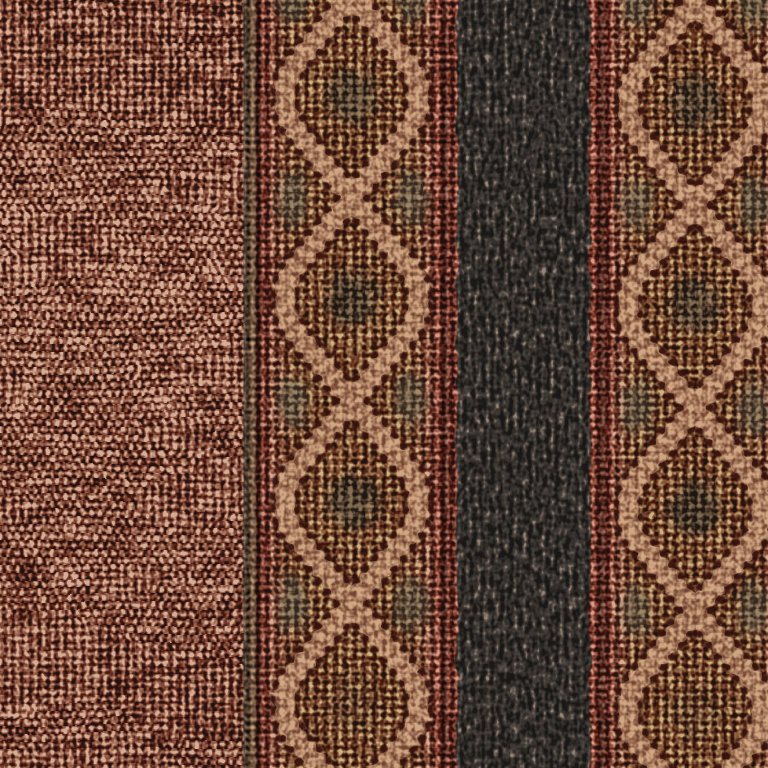
Give the GLSL for this texture, as a Shadertoy shader.

```glsl
// Woven cloth: a red streaked field, a charcoal stripe and two bordered panels,
// each with a crossing tan lattice around dark eyes. Thread relief and noise give
// a tone per stitch, and a ramp from black through rust to pale colours it.

float hash(vec2 p) {
    vec3 q = fract(vec3(p.xyx) * 0.1031);
    q += dot(q, q.yzx + 33.33);
    return fract((q.x + q.y) * q.z);
}

vec2 gradientAt(vec2 p) {
    float a = 6.2832 * hash(p);
    return vec2(cos(a), sin(a));
}

float gradientNoise(vec2 p) {
    vec2 i = floor(p), f = fract(p), e = vec2(0.0, 1.0);
    vec2 u = f * f * f * (f * (f * 6.0 - 15.0) + 10.0);
    float a = dot(gradientAt(i), f);
    float b = dot(gradientAt(i + e.yx), f - e.yx);
    float c = dot(gradientAt(i + e), f - e);
    float d = dot(gradientAt(i + 1.0), f - 1.0);
    return mix(mix(a, b, u.x), mix(c, d, u.x), u.y);
}

// Raised threads crossing at whole coordinates, with dark gaps between
float relief(vec2 g) {
    vec2 c = cos(6.2832 * g);
    return 0.58 * c.x + 0.42 * c.y;
}

// Loose fibres, finer than a stitch
float fuzz(vec2 p) {
    return gradientNoise(p * vec2(210.0, 190.0) + 5.5);
}

// Yarn colour by tone: black, deep rust, rust, rose, pale
vec3 yarn(float tone) {
    float t = clamp(tone, 0.0, 1.0) * 4.0;
    vec3 c = mix(vec3(0.11, 0.08, 0.08), vec3(0.29, 0.10, 0.06), clamp(t, 0.0, 1.0));
    c = mix(c, vec3(0.48, 0.26, 0.20), clamp(t - 1.0, 0.0, 1.0));
    c = mix(c, vec3(0.63, 0.43, 0.34), clamp(t - 2.0, 0.0, 1.0));
    return mix(c, vec3(0.84, 0.68, 0.59), clamp(t - 3.0, 0.0, 1.0));
}

// Plain weave with nearly level rows and short worn dashes along them
vec3 redField(vec2 p) {
    vec2 g = p * vec2(88.0, 100.0);
    g.y += 0.8 * gradientNoise(p * vec2(5.0, 11.0));
    float row = floor(g.y + 0.5);
    float middle = 1.0 - smoothstep(0.2, 0.42, abs(p.y - 0.52));
    float shifted = smoothstep(-0.05, 0.1, gradientNoise(p * vec2(5.0, 13.0) + 30.0) + 0.3 * middle - 0.15);
    g.x += 0.5 * mod(row, 2.0) * shifted;
    float streak = gradientNoise(vec2(p.x * 16.0, row * 0.73 + 0.3));
    float speck = hash(floor(g + 0.5)) - 0.5;
    float tone = 0.50 + 0.46 * relief(g) + 0.34 * streak + 0.30 * speck + 0.8 * fuzz(p);
    return yarn(tone + 0.06 * gradientNoise(p * 4.0 + 9.0) + 0.07 * middle);
}

// Charcoal stripe with thin grey vertical dashes
vec3 charcoal(vec2 p) {
    vec2 g = p * vec2(82.0, 84.0);
    float column = floor(g.x + 0.5);
    g.y += hash(vec2(column, 7.0));
    float speck = hash(floor(g + 0.5));
    float dash = gradientNoise(p * vec2(170.0, 62.0) + 3.3);
    float light = 0.36 + 0.34 * relief(g) + 1.2 * dash + 0.2 * speck + 0.7 * fuzz(p);
    vec3 c = mix(vec3(0.10, 0.095, 0.085), vec3(0.31, 0.28, 0.26), clamp(light, 0.0, 1.0));
    return mix(c, vec3(0.60, 0.52, 0.45), smoothstep(0.85, 1.5, light));
}

// Patterned panel; x runs from its centre line, drop shifts its repeats down
vec3 panel(vec2 p, float x, float drop) {
    vec2 g = p * vec2(79.0, 94.0);
    vec2 stitch = floor(g + 0.5);
    float speck = hash(stitch) - 0.5, h = relief(g), fibre = fuzz(p);
    float sx = abs(x);
    float v = (p.y - 0.082 + drop) / 0.264;
    float id = floor(v + 0.5);
    float w = (v - id) * 0.264;
    float s = 0.132 - abs(w);

    // Ground: rose columns between dark gaps, browner in the middle
    float tone = 0.49 + 0.44 * h + 0.22 * speck + 0.75 * fibre;
    vec3 c = yarn(tone);
    c = mix(c, c * vec3(0.95, 1.03, 0.87), 1.0 - smoothstep(0.07, 0.108, sx));

    // Eyes inside the loops, the lowest faded; grey-green spots beside crossings
    float eye = 1.0 - smoothstep(0.45, 1.15, length(vec2(sx / 0.040, w / 0.043)) + 0.3 * speck);
    eye *= id < 0.5 ? 0.25 : 0.85 + 0.15 * hash(vec2(id, drop * 100.0));
    float gleam = clamp(0.45 + 0.6 * h + 0.6 * speck + 1.2 * fibre, 0.0, 1.0);
    c = mix(c, mix(vec3(0.11, 0.09, 0.07), vec3(0.46, 0.39, 0.30), gleam), 0.85 * eye);
    float spot = 1.0 - smoothstep(0.4, 1.2, length(vec2((sx - 0.077) / 0.026, s / 0.042)) + 0.4 * speck);
    c = mix(c, mix(vec3(0.22, 0.18, 0.14), vec3(0.54, 0.48, 0.38), gleam), 0.8 * spot);

    // Crossing bands: diagonals that round off at the sides, with notches across them
    float bend = clamp(0.5 + (0.087 - 0.82 * s) / 0.036, 0.0, 1.0);
    float path = mix(0.087, 0.82 * s, bend) - 0.018 * bend * (1.0 - bend);
    float d = abs(sx - path) * mix(1.0, 0.77, bend);
    float ply = cos(6.2832 * 46.0 * (abs(w) - 0.6 * sx));
    float notch = d - 0.0022 * ply * (0.3 + 0.7 * bend) + 0.003 * fibre;
    float rim = 1.0 - smoothstep(0.016, 0.022, d);
    c = mix(c, vec3(0.21, 0.07, 0.05), rim * clamp(0.5 - 0.7 * ply, 0.0, 0.95));
    float sheen = clamp(0.58 + 0.36 * h + 0.2 * ply + 0.3 * speck + 1.0 * fibre, 0.0, 1.0);
    vec3 strand = mix(vec3(0.46, 0.28, 0.20), vec3(0.82, 0.65, 0.51), sheen);
    c = mix(c, strand, 1.0 - smoothstep(0.0110, 0.0142, notch));

    // Red borders with a dark seam on each side
    vec3 border = yarn(0.44 + 0.42 * h + 0.22 * speck + 0.7 * fibre) * vec3(1.02, 0.9, 0.92);
    border *= 1.0 - 0.4 * exp(-pow((sx - 0.121) / 0.004, 2.0));
    return mix(c, border, smoothstep(0.105, 0.111, sx));
}

void mainImage(out vec4 fragColor, in vec2 fragCoord) {
    vec2 p = fragCoord / iResolution.xy;
    float aa = 1.5 / iResolution.x;
    float second = step(0.685, p.x);
    float x = p.x - 0.458 - 0.447 * second;
    vec3 c = panel(p, x, 0.009 * second);

    // Charcoal between the panels, red field at the left
    float edge = 0.137 + 0.005 * gradientNoise(vec2(p.y * 60.0, 2.5));
    c = mix(c, charcoal(p), smoothstep(-aa, aa, abs(x) - edge));
    c = mix(redField(p), c, smoothstep(-aa, aa, p.x - 0.317));

    // Grey-green selvage line beside the field
    float line = 1.0 - smoothstep(0.006, 0.009, abs(p.x - 0.326));
    float bead = relief(p * vec2(79.0, 94.0)) + 1.5 * fuzz(p);
    c = mix(c, vec3(0.38, 0.31, 0.23) * (1.0 + 0.6 * bead), 0.8 * line);
    fragColor = vec4(clamp(c, 0.0, 1.0), 1.0);
}
```
